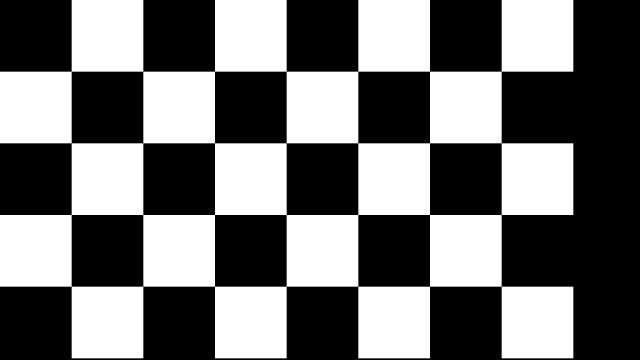
Write a Shadertoy shader that draws this pattern.

```glsl
// Black and white checkerboard of square cells, anchored at the top left corner.
// The board ends short of the right and bottom edges, leaving plain black there.
// Each axis is a square wave softened over one pixel; their product is the checker.

const vec2  BOARD_CELLS = vec2(8.0, 5.0);     // columns, rows
const float CELL_SIZE   = 86.0 / 432.0;       // cell side in canvas heights
const vec3  DARK_COLOR  = vec3(0.0);
const vec3  LIGHT_COLOR = vec3(1.0);

// +1 in even cells, -1 in odd cells, with a linear ramp one pixel wide between
vec2 squareWave(vec2 p, float pixel) {
    vec2 edgeDistance = abs(mod(p - 0.5, 2.0) - 1.0) - 0.5;
    return clamp(2.0 * edgeDistance / pixel, -1.0, 1.0);
}

// Share of the pixel that lies inside the right and bottom limits of the board
float boardCoverage(vec2 p, float pixel) {
    vec2 inside = clamp((BOARD_CELLS - p) / pixel + 0.5, 0.0, 1.0);
    return inside.x * inside.y;
}

void mainImage(out vec4 fragColor, in vec2 fragCoord) {
    // Cell coordinates, counted right and down from the top left corner
    float pixel = 1.0 / (CELL_SIZE * iResolution.y);
    vec2 p = vec2(fragCoord.x, iResolution.y - fragCoord.y) * pixel;

    // Hold the outermost cells constant so only the coverage softens the border
    vec2 wave = squareWave(clamp(p, vec2(0.5), BOARD_CELLS - 0.5), pixel);
    float light = (0.5 - 0.5 * wave.x * wave.y) * boardCoverage(p, pixel);

    fragColor = vec4(mix(DARK_COLOR, LIGHT_COLOR, light), 1.0);
}
```
